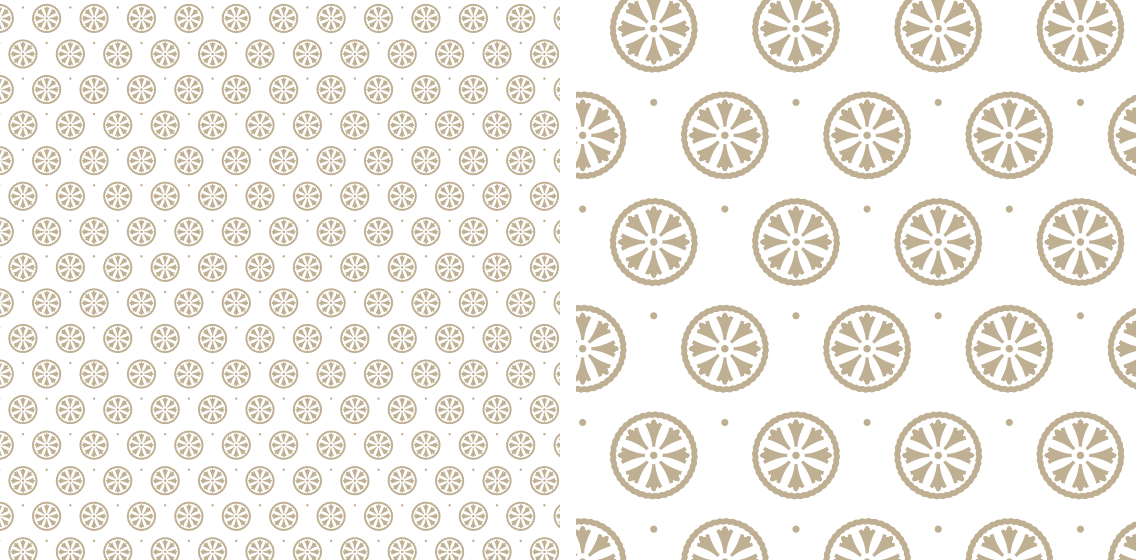
Left: the whole. Right: its middle third, enlarged.
Reproduce this pattern procedurally as a WebGL 1 fragment shader.

```glsl
precision highp float;

uniform vec2 u_resolution;

#define PITCH vec2(0.08466, 0.0635)
#define FIRST_CENTRE vec2(0.0833, 0.0329)
#define RADIUS 0.0260
#define RING_WIDTH 0.135
#define PETALS 8.0
#define HUB_RADIUS 0.085
#define DOT_RADIUS 0.0021
#define DOT_LIFT 0.0196
#define EDGE_RIPPLE 0.008
#define INK vec3(0.75, 0.69, 0.58)
#define PAPER vec3(1.0)

const float TAU = 6.2831853;

// Flared petal along +x, with a three-pointed outer end.
float petalDistance(vec2 p) {
  float side = abs(p.y);
  float along = clamp((p.x - 0.2) / 0.52, 0.0, 1.0);
  float halfWidth = mix(0.035, 0.2, pow(along, 1.7));
  float notch = 0.06 * (1.0 - smoothstep(0.0, 0.05, abs(side - 0.085)));
  float tip = 0.83 - 0.6 * side - notch;
  return max(max((side - halfWidth) * 0.9, 0.2 - p.x), (p.x - tip) * 0.8);
}

// Ring, hub and petals in units of the outer radius.
float medallionDistance(vec2 p) {
  float r = length(p);
  float angle = atan(p.y, p.x + step(r, 0.0) * 0.0001);
  float ripple = EDGE_RIPPLE * sin(angle * 40.0);
  float ring = abs(r - 1.0 + 0.5 * RING_WIDTH - ripple) - 0.5 * RING_WIDTH;

  float sector = TAU / PETALS;
  float folded = mod(angle + 0.5 * sector, sector) - 0.5 * sector;
  float petal = petalDistance(r * vec2(cos(folded), sin(folded)));
  return min(min(ring, r - HUB_RADIUS), petal);
}

void main() {
  float pixel = 1.0 / u_resolution.y;
  vec2 p = gl_FragCoord.xy * pixel;
  p = vec2(p.x, 1.0 - p.y) - FIRST_CENTRE;

  // Alternate rows are shifted by half a repeat.
  float row = floor(p.y / PITCH.y + 0.5);
  p.y -= row * PITCH.y;
  p.x -= 0.5 * PITCH.x * mod(row, 2.0);
  p.x = mod(p.x + 0.5 * PITCH.x, PITCH.x) - 0.5 * PITCH.x;

  // Small dots sit between neighbours, above the row's centre line.
  float medallion = medallionDistance(p / RADIUS) * RADIUS;
  vec2 fromDot = vec2(abs(p.x) - 0.5 * PITCH.x, p.y + DOT_LIFT);
  float d = min(medallion, length(fromDot) - DOT_RADIUS);

  float coverage = 1.0 - smoothstep(-0.6 * pixel, 0.6 * pixel, d);
  gl_FragColor = vec4(mix(PAPER, INK, coverage), 1.0);
}
```
